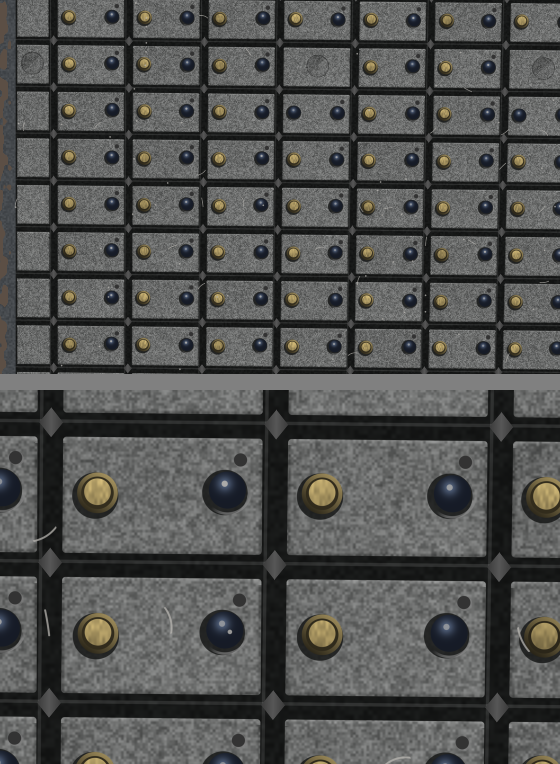
Top: the whole. Bottom: its middle third, enlarged.
Write a WebGL 2 fragment shader that draws this pattern.

```glsl
#version 300 es
precision highp float;
// A tray of dark grainy plastic tiles, each with a brass and a navy pin and a dimple.
// One unit is one row; the column pitch narrows downward and the rows tilt slightly.
// Tiles come from a repeated cell; grain, dust, hairs and worn pins come from hashes.

#define ROWS 8.0
#define FIRST_PIN vec2(1.484, 0.359)
#define COLUMN_PITCH 1.616
#define PITCH_FAN 0.0038
#define ROW_TILT 0.0105
#define TILE_CENTER vec2(0.461, 0.023)
#define TILE_HALF vec2(0.711, 0.414)
#define GAP_OFFSET vec2(-0.336, -0.477)
#define BORDER_X 0.365
#define GRAIN 0.27

uniform vec2 u_resolution;
out vec4 fragColor;

const vec3 PLASTIC = vec3(0.42, 0.425, 0.422);
const vec3 BLACK = vec3(0.085, 0.09, 0.088);
const vec3 BRASS = vec3(0.61, 0.54, 0.35);
const vec3 NAVY = vec3(0.085, 0.105, 0.15);
const vec3 DUST = vec3(0.72, 0.71, 0.69);

float pixelSize;

float hash(vec2 p) {
  vec3 q = fract(p.xyx * vec3(0.1031, 0.1030, 0.0973));
  q += dot(q, q.yzx + 33.33);
  return fract((q.x + q.y) * q.z);
}

float noise(vec2 p) {
  vec2 i = floor(p), f = fract(p);
  f = f * f * (3.0 - 2.0 * f);
  return mix(mix(hash(i), hash(i + vec2(1, 0)), f.x),
             mix(hash(i + vec2(0, 1)), hash(i + vec2(1, 1)), f.x), f.y);
}

float fill(float d) { return 1.0 - smoothstep(-0.7 * pixelSize, 0.7 * pixelSize, d); }

float box(vec2 p, vec2 halfSize, float radius) {
  vec2 q = abs(p) - halfSize + radius;
  return length(max(q, 0.0)) + min(max(q.x, q.y), 0.0) - radius;
}

// Brass cup: shadow, lit rim, dark groove and bright inner contact
vec3 brassPin(vec3 c, vec2 d, float seed) {
  float r = length(d), light = dot(d, vec2(0.6, -0.8)) / 0.15;
  vec3 metal = mix(BRASS, DUST, step(0.96, seed)) * (0.9 + 0.2 * fract(seed * 17.0));
  c = mix(c, BLACK, 0.85 * fill(length(d - vec2(-0.015, 0.02)) - 0.165));
  c = mix(c, metal * (0.62 + 0.35 * light), fill(r - 0.145));
  c = mix(c, metal * 0.3, fill(r - 0.116));
  float scratch = noise(d * vec2(50.0, 22.0) + seed * 90.0);
  vec3 contact = metal * (0.88 + 0.3 * scratch - 1.5 * d.y);
  return mix(c, contact, fill(length(d - vec2(0.0, -0.008)) - 0.095));
}

// Navy ball: shadowed socket, pale lower lip, soft sheen and small glint
vec3 navyPin(vec3 c, vec2 d, float seed) {
  c = mix(c, BLACK, 0.85 * fill(length(d - vec2(-0.018, 0.018)) - 0.162));
  float lip = smoothstep(0.3, 0.9, dot(normalize(d + 1e-4), vec2(0.45, 0.89)));
  c = mix(c, vec3(0.55), 0.6 * lip * fill(abs(length(d) - 0.168) - 0.009));
  vec2 s = d - vec2(-0.02, -0.045);
  vec3 ball = NAVY + vec3(0.24, 0.28, 0.34) * exp(-dot(s, s) * 300.0);
  c = mix(c, ball, fill(length(d) - 0.132));
  return mix(c, DUST, (0.5 + 0.4 * seed) * fill(length(s) - 0.022));
}

// Moulded tile face with lit top edge, then its plug or its two pins
vec3 tile(vec3 c, vec2 l, vec2 id, vec2 p) {
  bool blankColumn = id.x < 0.0;
  bool third = id.x > 0.0 && mod(id.x, 3.0) == 0.0;
  vec2 q = l - TILE_CENTER;
  float d = box(q, TILE_HALF, 0.025);
  if (blankColumn) d = max(d, BORDER_X - p.x);
  float grain = 0.65 * noise(p * 52.0) + 0.35 * noise(p * 23.0 + 7.0) - 0.5;
  float tone = 0.97 + 0.06 * hash(id + 40.0) + 0.05 * q.y + 0.03 * q.x;
  vec3 face = PLASTIC * tone + GRAIN * grain;
  float edge = smoothstep(-0.035, -0.005, d);
  face += edge * (q.y < -0.37 ? 0.08 : -0.09);

  if (id.y == 1.0 && (blankColumn || third)) {
    vec2 k = l - vec2(blankColumn ? 0.82 : 0.48, 0.0);
    float r = length(k) - 0.235;
    face = mix(face, face * 0.88 + 0.035 * sign(k.x + k.y), fill(r));
    face *= 1.0 - 0.35 * fill(abs(r) - 0.008);
  } else if (!blankColumn && !(third && id.y == 1.0)) {
    vec2 jitter = 0.02 * (vec2(hash(id + 3.0), hash(id + 9.0)) - 0.5);
    float seed = hash(id + 21.0);
    if (third && id.y == 2.0) face = navyPin(face, l - jitter, seed);
    else face = brassPin(face, l - jitter, seed);
    face = navyPin(face, l - vec2(0.922, -0.015) + jitter, seed);
    vec2 k = l - vec2(1.016, -0.238);
    face = mix(face, vec3(0.5), 0.5 * fill(length(k - 0.009) - 0.05));
    face = mix(face, vec3(0.2), fill(length(k) - 0.047));
  }
  return mix(c, face, fill(d));
}

void main() {
  pixelSize = ROWS / u_resolution.y;
  vec2 p = vec2(gl_FragCoord.x, u_resolution.y - gl_FragCoord.y) * pixelSize;

  // Cell coordinates, measured from the brass pin
  vec2 pitch = vec2(COLUMN_PITCH - PITCH_FAN * p.y, 1.0);
  vec2 w = p - FIRST_PIN;
  w.y -= ROW_TILT * w.x;
  vec2 id = floor((w - GAP_OFFSET) / pitch);
  vec2 l = w - id * pitch;

  // Grooves with ledges and pale wedges at the crossings
  vec2 g = w - GAP_OFFSET;
  g -= round(g / pitch) * pitch;
  vec3 c = BLACK * (0.75 + 0.5 * noise(p * 30.0));
  c += 0.10 * fill(abs(g.y + 0.025) - 0.012) + 0.09 * fill(abs(g.x + 0.068) - 0.012);
  float wedge = abs(g.x) + 0.8 * abs(g.y + 0.015) - 0.085;
  c = mix(c, vec3(0.34) - 1.3 * abs(g.x), fill(wedge));
  c = tile(c, l, id, p);

  // Side rail with chipped brown patches
  float chips = noise(p * vec2(9.0, 5.0)) - 2.5 * p.x;
  vec3 rail = vec3(0.27, 0.285, 0.30) + 0.08 * (noise(p * 28.0) - 0.5);
  rail = mix(rail, vec3(0.36, 0.31, 0.27), smoothstep(0.22, 0.28, chips));
  c = mix(c, rail, fill(p.x - BORDER_X + 0.03));

  // Dust specks and bent hairs
  vec2 s = floor(p * 4.0);
  vec2 speck = fract(p * 4.0) - 0.25 - 0.5 * vec2(hash(s + 5.0), hash(s + 8.0));
  c = mix(c, DUST, 0.8 * step(0.955, hash(s)) * fill(length(speck) / 4.0 - 0.016));
  vec2 h = floor(p / 0.8);
  vec2 k = (fract(p / 0.8) - 0.35 - 0.3 * vec2(hash(h + 2.0), hash(h + 6.0))) * 0.8;
  float a = 6.28 * hash(h + 13.0);
  k = mat2(cos(a), -sin(a), sin(a), cos(a)) * k;
  k.y += 5.0 * (hash(h + 17.0) - 0.5) * k.x * k.x;
  float hair = length(vec2(max(abs(k.x) - 0.09, 0.0), k.y)) - 0.007;
  c = mix(c, DUST, 0.75 * step(0.84, hash(h + 31.0)) * fill(hair));

  fragColor = vec4(c, 1.0);
}
```
